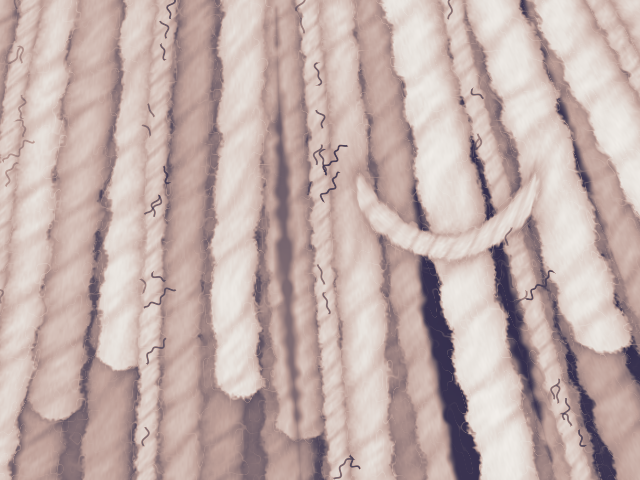
A Shadertoy shader for this texture:

```glsl
// Hanging strands of fluffy pale wool with deep blue gaps and stray dark fibres.
// Layers of twisted yarn are painted back to front as one brightness value,
// with soft contact shadows; a colour ramp then turns that value into cream to navy.

float hash(vec2 p) {
    vec3 q = fract(p.xyx * 0.1031);
    q += dot(q, q.yzx + 33.33);
    return fract((q.x + q.y) * q.z);
}

float noise(vec2 p) {
    vec2 i = floor(p), f = fract(p);
    f = f * f * (3.0 - 2.0 * f);
    return mix(mix(hash(i), hash(i + vec2(1, 0)), f.x),
               mix(hash(i + vec2(0, 1)), hash(i + vec2(1, 1)), f.x), f.y);
}

// Strands fan out: slope and centre line for a strand at x0 in mid height
float lean(float x0) { return 0.14 - 0.2 * x0 - 0.17 * x0 * x0; }

float axis(float x0, float y, float seed) {
    return x0 + lean(x0) * (y - 0.5) + 0.025 * (noise(vec2(y * 2.5, seed)) - 0.5);
}

// One twisted yarn; q is (across, along), tip is the distance past its cut end
void yarn(inout float tone, vec2 q, float r, float pitch, float base, float tip, float seed) {
    if (abs(q.x) > r + 0.1) return;
    float side = q.x / r;
    float turn = q.y / pitch - side * 0.4 + 0.5 * noise(vec2(q.y * 9.0, seed));
    float crease = abs(fract(turn) - 0.5) * 2.0;
    float fuzz = 0.009 * (noise(q * 60.0 + seed * 17.0) - 0.5)
               + 0.006 * (noise(q * 190.0 + seed * 5.0) - 0.5);
    float width = r * (1.0 - 0.09 * cos(6.2832 * turn));
    float d = max(abs(q.x) - width, tip + 0.5 * r * min(side * side, 1.0)) + fuzz;

    // Shadow on what lies behind, then the rounded body with its plies
    tone *= 1.0 - 0.34 * exp(-max(d, 0.0) / 0.02);
    float body = base - 0.22 * pow(min(abs(side + 0.15), 1.1), 3.0);
    body -= 0.12 * smoothstep(0.55, 1.0, crease);
    body += 0.11 * (noise(vec2(turn * 7.0, side * 2.0) + seed * 3.0) - 0.5);
    body += 0.05 * (noise(q * vec2(260, 90) + seed) - 0.5);
    tone = mix(tone, body, 1.0 - smoothstep(-0.007, 0.004, d));

    // Loose pale hairs around the edge
    float curl = abs(noise(q * vec2(75, 45) + seed * 31.0) - 0.5);
    float hair = (1.0 - smoothstep(0.0, 0.06, curl)) * exp(-max(d, 0.0) / 0.012);
    tone = mix(tone, max(tone, base), 0.3 * hair);
}

void strand(inout float tone, vec2 p, float x0, float r, float pitch, float base, float end, float seed) {
    float l = lean(x0), s = sqrt(1.0 + l * l);
    vec2 q = vec2(p.x - axis(x0, p.y, seed), p.y * s * s) / s;
    yarn(tone, q, r, pitch, base, end - p.y, seed);
}

// Dark gap, tapered at both ends; c is (x, half width, middle height, tone)
void gap(inout float tone, vec2 p, vec4 c) {
    float t = (p.y - c.z) / 0.45;
    float d = abs(p.x - axis(c.x, p.y, 3.0)) - c.y * (1.0 - t * t);
    d += 0.014 * (noise(p * 45.0) - 0.5);
    tone = mix(tone, c.w, 1.0 - smoothstep(-0.012, 0.012, d));
}

float thinX(float i) { return 0.3 * i + 0.02 * i * i; }

vec3 ramp(float tone) {
    vec3 shades[7] = vec3[7](vec3(0.18, 0.16, 0.29), vec3(0.38, 0.33, 0.39),
        vec3(0.60, 0.50, 0.50), vec3(0.75, 0.63, 0.60), vec3(0.84, 0.76, 0.73),
        vec3(0.91, 0.89, 0.87), vec3(0.98, 0.97, 0.955));
    vec3 col = shades[0];
    for (int i = 1; i < 7; i++)
        col = mix(col, shades[i], clamp(tone * 5.0 - float(i - 1), 0.0, 1.0));
    return col;
}

void mainImage(out vec4 fragColor, in vec2 fragCoord) {
    vec2 p = fragCoord / iResolution.y;
    float tone = mix(0.42, 0.08, smoothstep(0.5, 0.9, p.x));

    // Back and middle layers
    for (float i = 0.0; i < 17.0; i++) {
        float h = hash(vec2(i, 11.0));
        strand(tone, p, -0.1 + 0.115 * i + 0.03 * (h - 0.5), 0.055, 0.11, 0.6 + 0.14 * h, -1.0, 20.0 + i);
    }
    for (float i = 0.0; i < 9.0; i++) {
        float h = hash(vec2(i, 23.0));
        strand(tone, p, -0.075 + 0.23 * i, 0.04 + 0.015 * h, 0.1, 0.73 + 0.13 * h, 0.3 * h - 0.15, 40.0 + i);
    }

    gap(tone, p, vec4(0.89, 0.035, 0.15, 0.03));
    gap(tone, p, vec4(1.03, 0.026, 0.55, 0.03));
    gap(tone, p, vec4(1.27, 0.02, 0.95, 0.05));
    gap(tone, p, vec4(0.60, 0.016, 0.45, 0.30));
    gap(tone, p, vec4(0.08, 0.012, 0.22, 0.32));

    // Thick bright front strands, some cut short, then thin tight ones
    for (float i = 0.0; i < 9.0; i++) {
        float h = hash(vec2(i, 37.0)), m = mod(i, 4.0);
        float end = m == 1.0 || m == 2.0 ? 0.16 + 0.13 * h : -1.0;
        strand(tone, p, 0.04 + 0.23 * i, 0.047 + 0.016 * h, 0.13, 0.95 + 0.09 * h, end, 60.0 + i);
    }
    for (float i = 0.0; i < 5.0; i++)
        strand(tone, p, thinX(i), 0.023, 0.05, 0.87, -1.0, 80.0 + i);

    // Slack yarn looped across the right half
    float sx = p.x - 0.93, slope = 7.0 * sx;
    vec2 q = vec2((p.y - 0.485 - 3.5 * sx * sx) / sqrt(1.0 + slope * slope), p.x * 1.2);
    yarn(tone, q, 0.027, 0.055, 0.95, abs(sx) - 0.19, 97.0);

    // Curly dark fibres caught on the thin strands
    for (float k = 0.0; k < 52.0; k++) {
        float i = mod(k, 4.0), h = hash(vec2(k, 5.0)), g = hash(vec2(k, 9.0));
        float y = hash(vec2(k, 2.0)), angle = 1.8 * (g - 0.5);
        vec2 c = p - vec2(axis(thinX(i), y, 80.0 + i) + 0.06 * (h - 0.5), y);
        c = mat2(cos(angle), sin(angle), -sin(angle), cos(angle)) * c;
        float w = 60.0 + 90.0 * h, a = c.y * w + 40.0 * g;
        float bend = 0.006 * sin(a) + 0.003 * sin(a * 2.3);
        float steep = 0.006 * w * cos(a) + 0.0069 * w * cos(a * 2.3);
        float d = max(abs(c.x - bend) / sqrt(1.0 + steep * steep), abs(c.y) - 0.012 - 0.03 * g * h);
        float ink = 1.0 - smoothstep(0.0006, 0.0032, d);
        tone = mix(tone, 0.1, ink * (i == 0.0 ? 0.45 : 0.55 + 0.4 * h));
    }

    tone += 0.1 * (noise(p * 3.0 + 7.0) - 0.5);
    fragColor = vec4(ramp(tone), 1.0);
}
```
